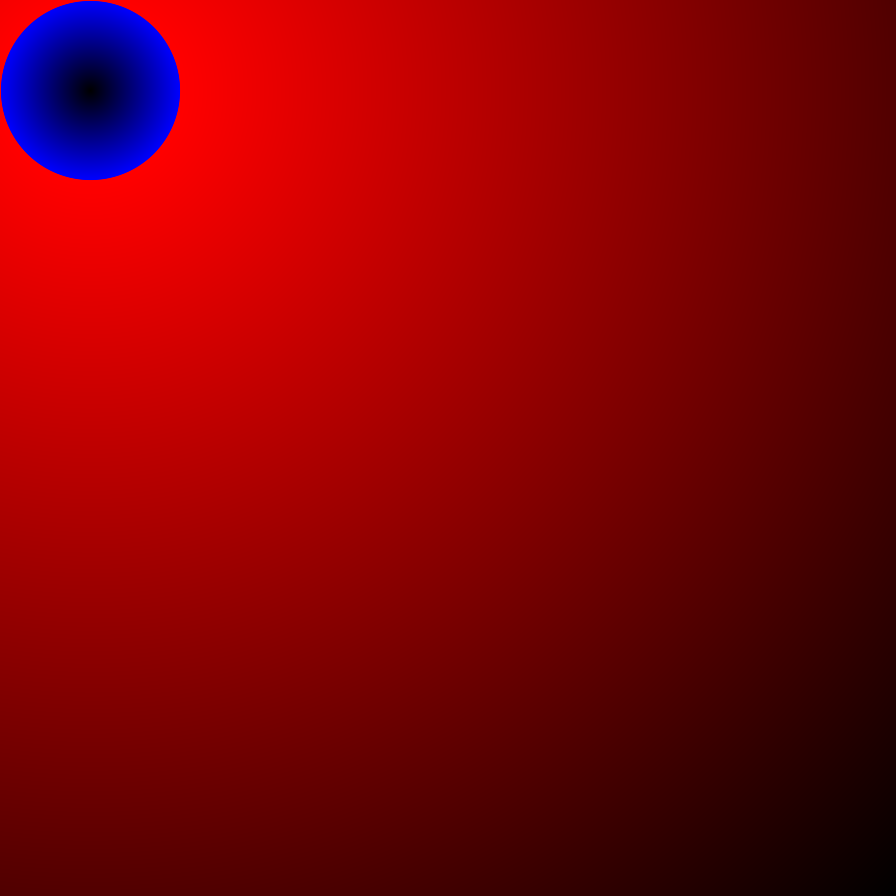
A Shadertoy shader for this background:

```glsl
// A dark-centred blue disc in the upper left, inside a red glow that fades
// to black at the lower right corner. Both ramps are linear in the distance
// from one shared centre; a soft circular edge joins them.

const vec2  CENTER       = vec2(0.101, 0.899); // in units of the canvas
const float DISC_RADIUS  = 0.1;
const vec2  DARK_CORNER  = vec2(1.0, 0.0);     // where the glow reaches black
const vec3  DISC_COLOR   = vec3(0.0, 0.0, 1.0);
const vec3  GLOW_COLOR   = vec3(1.0, 0.0, 0.0);
const float EDGE_PIXELS  = 1.0;                // width of the smoothed rim

// Black at the middle, full colour at the rim
vec3 discColor(float dist) {
    return DISC_COLOR * clamp(dist / DISC_RADIUS, 0.0, 1.0);
}

// Full colour at the rim, black at the far corner
vec3 glowColor(float dist) {
    float reach = distance(CENTER, DARK_CORNER) - DISC_RADIUS;
    return GLOW_COLOR * clamp(1.0 - (dist - DISC_RADIUS) / reach, 0.0, 1.0);
}

void mainImage(out vec4 fragColor, in vec2 fragCoord) {
    vec2 uv = fragCoord / iResolution.xy;
    float dist = distance(uv, CENTER);

    // Blend across the rim of the disc
    float halfEdge = 0.5 * EDGE_PIXELS / min(iResolution.x, iResolution.y);
    float outside = smoothstep(-halfEdge, halfEdge, dist - DISC_RADIUS);

    fragColor = vec4(mix(discColor(dist), glowColor(dist), outside), 1.0);
}
```
